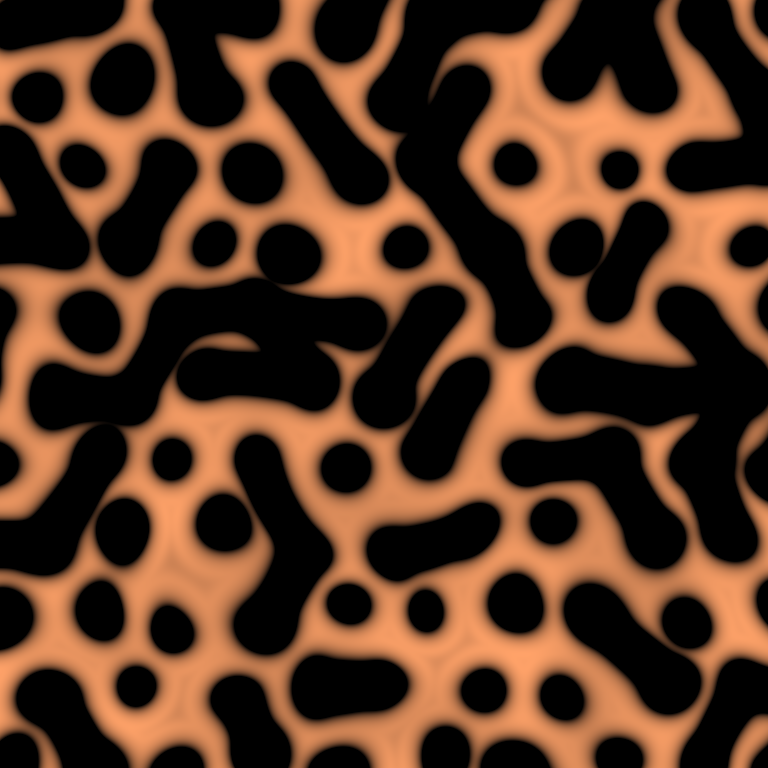
This pattern is drawn by a WebGL 1 fragment shader. Its source:

```glsl
precision highp float;
// Labyrinth of black blobs and short worms parted by soft orange channels.
// Jittered nodes of a triangular lattice are discs, and some reach to one
// neighbour by a capsule; a smooth union gives the distance that sets the tone.

uniform vec2 u_resolution;

#define CELLS 8.8          // lattice nodes across the canvas
#define JITTER 0.30        // full range of node displacement, in cells
#define WARP 0.27          // full range of the outline wobble, in cells
#define NODE_MIN 0.22      // smallest disc radius
#define NODE_MAX 0.36      // largest disc radius
#define LINK_RADIUS 0.255  // half width of a worm
#define LINK_CHANCE 0.44   // share of nodes that reach to a neighbour
#define BLEND 22.0         // sharpness of the smooth union
#define EDGE_SOFTNESS 0.075
#define ORANGE vec3(1.0, 0.635, 0.41)

const float ROW_HEIGHT = 0.866;

float hash(vec2 p) {
    return fract(sin(dot(p, vec2(127.1, 311.7))) * 43758.5453);
}

vec2 hash2(vec2 p) {
    return vec2(hash(p), hash(p + 37.3));
}

float valueNoise(vec2 p) {
    vec2 i = floor(p);
    vec2 f = fract(p);
    f = f * f * (3.0 - 2.0 * f);
    float low = mix(hash(i), hash(i + vec2(1.0, 0.0)), f.x);
    float high = mix(hash(i + vec2(0.0, 1.0)), hash(i + 1.0), f.x);
    return mix(low, high, f.y);
}

// Jittered position of a lattice node
vec2 nodePosition(vec2 id) {
    vec2 lattice = vec2(id.x + 0.5 * id.y, ROW_HEIGHT * id.y);
    return lattice + JITTER * (hash2(id + 5.7) - 0.5);
}

// One of three forward neighbours; a single choice never closes a triangle
vec2 neighbourOffset(vec2 id) {
    float pick = floor(3.0 * hash(id + 71.9));
    return vec2(1.0 - pick, min(pick, 1.0));
}

float segmentDistance(vec2 p, vec2 a, vec2 b) {
    vec2 ab = b - a;
    float t = clamp(dot(p - a, ab) / dot(ab, ab), 0.0, 1.0);
    return length(p - a - t * ab);
}

// Signed distance to the black shapes, in cells
float labyrinth(vec2 p) {
    vec2 base = floor(vec2(p.x - 0.5 * p.y / ROW_HEIGHT, p.y / ROW_HEIGHT));
    float weight = 1e-6;
    for (int j = -2; j <= 2; j++) {
        for (int i = -2; i <= 2; i++) {
            vec2 id = base + vec2(float(i), float(j));
            vec2 a = nodePosition(id);
            vec2 b = nodePosition(id + neighbourOffset(id));
            float radius = mix(NODE_MIN, NODE_MAX, hash(id + 19.4));
            float joined = step(hash(id + 53.2), LINK_CHANCE);
            weight += exp(BLEND * (radius - length(p - a)));
            weight += joined * exp(BLEND * (LINK_RADIUS - segmentDistance(p, a, b)));
        }
    }
    return -log(weight) / BLEND;
}

void main() {
    vec2 p = CELLS * gl_FragCoord.xy / min(u_resolution.x, u_resolution.y);

    // Wobble the outlines
    vec2 wobble = vec2(valueNoise(p * 0.9 + 3.1), valueNoise(p * 0.9 + 47.6));
    float d = labyrinth(p + WARP * (wobble - 0.5));

    // Soft rise from the black edge, browner in wide junctions
    float rise = 1.0 - exp(-max(d, 0.0) / EDGE_SOFTNESS);
    float junction = 1.0 - 0.2 * smoothstep(0.22, 0.45, d);
    float glow = mix(0.88, 1.06, valueNoise(p * 1.3 + 91.2));
    gl_FragColor = vec4(ORANGE * rise * junction * glow, 1.0);
}
```
